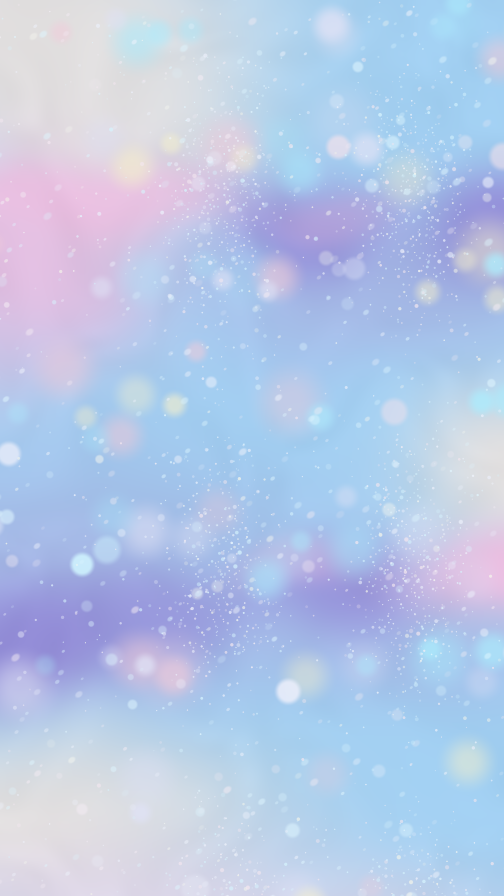
Write a Shadertoy shader that draws this background.

```glsl
const float TAU = 6.2831853;

vec3 hash3(vec2 p) {
    vec3 q = fract(p.xyx * vec3(0.1031, 0.1030, 0.0973));
    q += dot(q, q.yxz + 33.33);
    return fract((q.xxy + q.yzz) * q.zyx);
}

float noise(vec2 p) {
    vec2 i = floor(p), f = fract(p);
    f = f * f * (3.0 - 2.0 * f);
    return mix(mix(hash3(i).x, hash3(i + vec2(1, 0)).x, f.x),
               mix(hash3(i + vec2(0, 1)).x, hash3(i + vec2(1, 1)).x, f.x), f.y);
}

// Flat-topped soft cloud of colour
vec3 cloud(vec3 base, vec2 p, vec2 centre, vec2 radius, vec3 tint, float amount) {
    vec2 q = (p - centre) / radius;
    float d2 = dot(q, q);
    return mix(base, tint, amount * exp(-pow(d2, 1.4)));
}

vec3 pastelSky(vec2 p) {
    const vec3 blue = vec3(0.63, 0.81, 0.945);
    const vec3 pearl = vec3(0.885, 0.875, 0.875);
    const vec3 pink = vec3(0.92, 0.73, 0.87);
    const vec3 periwinkle = vec3(0.65, 0.72, 0.90);
    const vec3 violet = vec3(0.57, 0.54, 0.84);
    vec3 c = blue;

    // Upper half
    c = cloud(c, p, vec2(0.42, 0.69), vec2(0.24, 0.10), periwinkle, 0.9);
    c = cloud(c, p, vec2(0.04, 0.95), vec2(0.24, 0.20), pearl, 1.0);
    c = cloud(c, p, vec2(0.14, 0.86), vec2(0.13, 0.10), pearl, 0.8);
    c = cloud(c, p, vec2(0.00, 0.70), vec2(0.18, 0.13), pink, 0.85);
    c = cloud(c, p, vec2(0.10, 0.775), vec2(0.18, 0.04), pink, 0.75);
    c = cloud(c, p, vec2(0.34, 0.75), vec2(0.09, 0.06), violet, 0.8);
    c = cloud(c, p, vec2(0.56, 0.74), vec2(0.09, 0.06), violet, 0.9);
    c = cloud(c, p, vec2(0.37, 0.765), vec2(0.06, 0.03), pink, 0.3);

    // Lower half
    c = cloud(c, p, vec2(0.06, 0.36), vec2(0.30, 0.14), periwinkle, 0.95);
    c = cloud(c, p, vec2(0.44, 0.29), vec2(0.20, 0.07), periwinkle, 0.75);
    c = cloud(c, p, vec2(0.04, 0.29), vec2(0.15, 0.07), violet, 0.95);
    c = cloud(c, p, vec2(0.20, 0.33), vec2(0.08, 0.05), violet, 0.6);
    c = cloud(c, p, vec2(0.38, 0.34), vec2(0.09, 0.055), violet, 0.8);
    c = cloud(c, p, vec2(0.33, 0.37), vec2(0.06, 0.03), pink, 0.4);
    c = cloud(c, p, vec2(0.57, 0.46), vec2(0.12, 0.11), pearl, 1.0);
    c = cloud(c, p, vec2(0.57, 0.35), vec2(0.12, 0.05), pink, 0.95);
    c = cloud(c, p, vec2(0.03, 0.08), vec2(0.26, 0.12), pearl, 1.0);
    return cloud(c, p, vec2(0.18, -0.02), vec2(0.40, 0.08), vec3(0.89, 0.84, 0.91), 0.8);
}

// Broken rows where large lights gather
float lightRows(vec2 p) {
    float row = 0.5 + 0.5 * cos(TAU * (p.y - 0.26) / 0.14);
    float gap = 0.5 + 0.5 * cos(TAU * (p.x - 0.15) / 0.2);
    return row * row * mix(0.3, 1.0, gap);
}

// Repeating swarms of fine dust
float dustSwarms(vec2 p) {
    const vec2 period = vec2(0.21, 0.42);
    vec2 d = (fract((p - vec2(0.25, 0.36)) / period + 0.5) - 0.5) * period;
    return exp(-d.x * d.x / 0.0025 - d.y * d.y / 0.012) * smoothstep(0.06, 0.2, p.x);
}

vec3 pastelTint(float h) {
    if (h < 0.36) return vec3(0.66, 0.92, 0.99);
    if (h < 0.48) return vec3(0.96, 0.94, 0.80);
    if (h < 0.70) return vec3(0.94, 0.79, 0.85);
    return vec3(0.87, 0.88, 0.96);
}

// Jittered discs; density holds weights for everywhere, rows and swarms
vec3 scatter(vec3 base, vec2 p, float cell, vec2 radii, float blur, float stretch,
             vec3 density, float opacity, float tinting, float seed) {
    const vec2 along = vec2(0.8, 0.6);
    float pixel = 1.0 / iResolution.y;
    vec2 home = floor(p / cell);
    for (int y = -1; y <= 1; y++)
    for (int x = -1; x <= 1; x++) {
        vec2 id = home + vec2(x, y);
        vec3 place = hash3(id + seed);
        vec3 look = hash3(id + seed + 71.7);
        vec2 centre = (id + place.xy) * cell;
        float chance = dot(density, vec3(1.0, lightRows(centre), dustSwarms(centre)));
        if (place.z > chance) continue;
        vec2 d = p - centre;
        d = vec2(dot(d, along) / stretch, dot(d, vec2(-along.y, along.x)));
        float r = mix(radii.x, radii.y, look.x * look.x);
        float edge = max(r * blur, pixel * 0.6);
        float disc = 1.0 - smoothstep(r - edge, r + edge, length(d));
        vec3 tint = mix(vec3(0.96, 0.98, 1.0), pastelTint(look.y), tinting);
        base = mix(base, tint, disc * opacity * mix(0.3, 1.0, look.z));
    }
    return base;
}

void mainImage(out vec4 fragColor, in vec2 fragCoord) {
    vec2 p = fragCoord / iResolution.y;
    vec2 warp = vec2(noise(p * 9.0), noise(p * 9.0 + 40.0)) - 0.5;
    vec3 col = pastelSky(p + 0.04 * warp);
    col += 0.03 * (noise(p * 24.0 + 4.0 * warp) - 0.5);

    // Out-of-focus lights
    col = scatter(col, p, 0.060, vec2(0.020, 0.034), 0.75, 1.0, vec3(0.04, 0.85, 0.0), 0.60, 1.0, 3.0);
    col = scatter(col, p, 0.050, vec2(0.010, 0.020), 0.60, 1.0, vec3(0.02, 0.65, 0.0), 0.80, 0.95, 19.0);
    col = scatter(col, p, 0.100, vec2(0.012, 0.016), 0.28, 1.0, vec3(0.04, 0.45, 0.0), 0.90, 0.5, 37.0);

    // Floating specks and flecks
    col = scatter(col, p, 0.034, vec2(0.003, 0.008), 0.30, 1.0, vec3(0.14, 0.1, 0.5), 0.60, 0.3, 53.0);
    col = scatter(col, p, 0.020, vec2(0.0012, 0.0036), 0.40, 1.4, vec3(0.30, 0.0, 0.4), 0.55, 0.3, 83.0);

    // Fine dust
    col = scatter(col, p, 0.0095, vec2(0.0009, 0.0024), 0.35, 1.0, vec3(0.04, 0.0, 0.65), 0.75, 0.4, 127.0);
    col = scatter(col, p, 0.0055, vec2(0.0006, 0.0013), 0.35, 1.0, vec3(0.01, 0.0, 0.60), 0.80, 0.25, 211.0);
    fragColor = vec4(col, 1.0);
}
```
